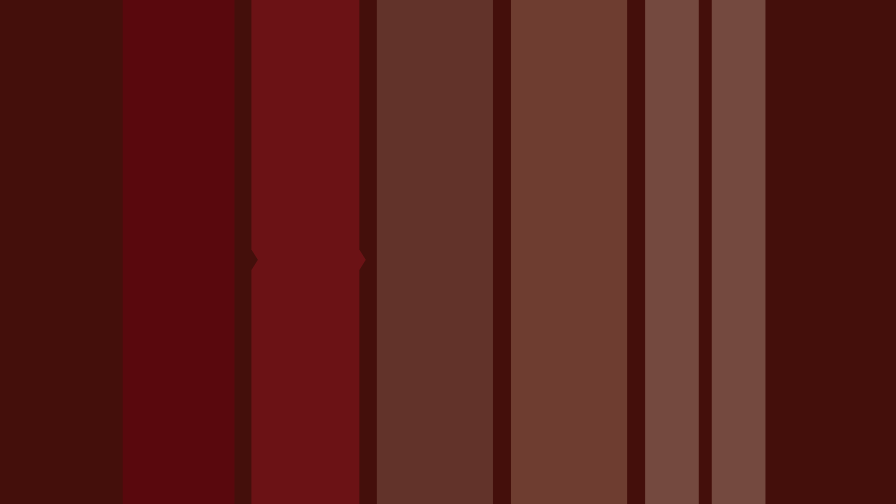
Write a Shadertoy shader that draws this background.

```glsl
// Vertical bands of red, brown and dusty rose on dark maroon, one band with a small chevron kink.

// Soft coverage of the span from left to right, in canvas widths
float band(float x, float left, float right) {
    float halfWidth = 0.5 * (right - left);
    float dist = abs(x - 0.5 * (left + right)) - halfWidth;
    return clamp(0.5 - dist * iResolution.x, 0.0, 1.0);
}

void mainImage(out vec4 fragColor, in vec2 fragCoord) {
    float x = fragCoord.x / iResolution.x;
    float kinkY = (fragCoord.y - 0.4845 * iResolution.y) / iResolution.x;

    vec3 color = vec3(0.267, 0.059, 0.043);

    // Red pair: the second band shifts right at the kink
    float kink = 0.0072 * max(0.0, 1.0 - abs(kinkY) / 0.0115);
    color = mix(color, vec3(0.349, 0.031, 0.051), band(x, 0.1370, 0.2617));
    color = mix(color, vec3(0.420, 0.070, 0.082), band(x - kink, 0.2806, 0.4010));

    // Brown pair, lighter to the right
    for (int i = 0; i < 2; i++) {
        float left = 0.4206 + 0.1497 * float(i);
        vec3 brown = mix(vec3(0.384, 0.200, 0.165), vec3(0.431, 0.239, 0.188), float(i));
        color = mix(color, brown, band(x, left, left + 0.1296));
    }

    // Narrow rose pair
    for (int i = 0; i < 2; i++) {
        float left = 0.7200 + 0.0744 * float(i);
        color = mix(color, vec3(0.455, 0.286, 0.247), band(x, left, left + 0.0599));
    }

    fragColor = vec4(color, 1.0);
}
```
